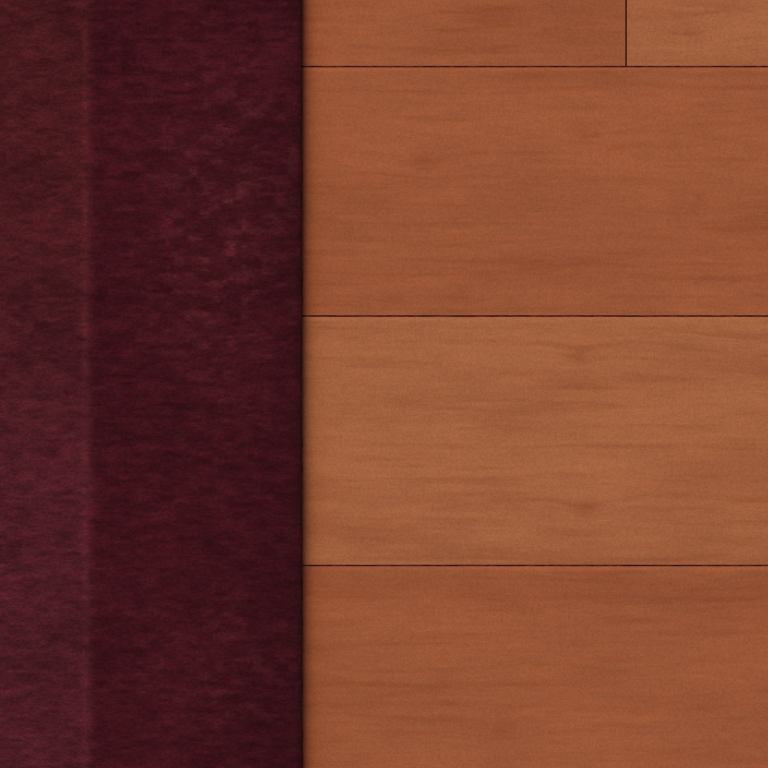
A WebGL 2 fragment shader for this texture:

```glsl
#version 300 es
precision highp float;
// Draws a folded burgundy velvet cloth beside long reddish wooden floor planks.

uniform vec2 u_resolution;
out vec4 fragColor;

// Layout, in canvas units
const float CLOTH_EDGE = 0.393;
const float FOLD_X = 0.114;
const float SEAM_Y = 0.2637;
const float PLANK_HEIGHT = 0.3248;
const float BUTT_X = 0.8152;
const float SEAM_HALF = 0.0008;
const float GRIT_FREQ = 512.0;
const float WOOD_GRIT = 0.085;
const float CLOTH_GRIT = 0.22;

// Colours
const vec3 WOOD_RED = vec3(0.594, 0.333, 0.215);
const vec3 WOOD_TAN = vec3(0.625, 0.377, 0.246);
const vec3 GRAIN_DARK = vec3(0.47, 0.22, 0.14);
const vec3 SEAM_COLOR = vec3(0.20, 0.07, 0.05);
const vec3 CLOTH_BROWN = vec3(0.272, 0.098, 0.115);
const vec3 CLOTH_WINE = vec3(0.290, 0.106, 0.138);
const vec3 CLOTH_DEEP = vec3(0.240, 0.072, 0.102);
const vec3 CLOTH_SHEEN = vec3(0.40, 0.17, 0.19);

// Knots: centre and radius
const int KNOT_COUNT = 9;
const vec3 KNOTS[KNOT_COUNT] = vec3[KNOT_COUNT](
    vec3(0.762, 0.822, 0.014), vec3(0.547, 0.790, 0.018), vec3(0.895, 0.733, 0.022),
    vec3(0.514, 0.610, 0.012), vec3(0.600, 0.612, 0.014), vec3(0.755, 0.538, 0.014),
    vec3(0.762, 0.336, 0.014), vec3(0.900, 0.958, 0.020), vec3(0.655, 0.052, 0.020));

float hash(vec2 p) {
    vec3 q = fract(vec3(p.xyx) * 0.1031);
    q += dot(q, q.yzx + 33.33);
    return fract((q.x + q.y) * q.z);
}

float noise(vec2 p) {
    vec2 i = floor(p), f = fract(p);
    f = f * f * (3.0 - 2.0 * f);
    return mix(mix(hash(i), hash(i + vec2(1, 0)), f.x),
               mix(hash(i + vec2(0, 1)), hash(i + vec2(1, 1)), f.x), f.y);
}

float fbm(vec2 p) {
    float sum = 0.0, amp = 0.5;
    for (int i = 0; i < 4; i++) {
        sum += amp * noise(p);
        p = p * 2.03 + 17.1;
        amp *= 0.5;
    }
    return sum / 0.9375;
}

float bump(vec2 d) { return exp(-dot(d, d)); }

float seamMask(float d, float px) {
    return 1.0 - smoothstep(SEAM_HALF - 0.5 * px, SEAM_HALF + 0.8 * px, abs(d));
}

vec3 wood(vec2 p, float px) {
    float row = floor((p.y - SEAM_Y) / PLANK_HEIGHT);
    float butt = step(1.5, row);
    float isTan = max(step(abs(row), 0.5), butt * step(BUTT_X, p.x));
    vec3 color = mix(WOOD_RED, WOOD_TAN, isTan);

    // Knots bend the grain and darken their cores
    float bend = 0.0, core = 0.0;
    for (int i = 0; i < KNOT_COUNT; i++) {
        vec2 d = (p - KNOTS[i].xy) / KNOTS[i].z;
        bend += bump(d * vec2(0.4, 0.8)) * KNOTS[i].z;
        core += bump(d * vec2(0.9, 1.2) + 1.6 * (fbm(p * 90.0) - 0.5));
    }

    // Long horizontal grain, from broad bands to thin fibres
    vec2 g = vec2(p.x, p.y + 0.6 * bend + 0.012 * noise(p * vec2(5.0, 9.0))) + row * vec2(7.3, 3.7);
    float broad = fbm(g * vec2(3.0, 22.0));
    float streak = fbm(g * vec2(8.0, 110.0) + 40.0);
    float fibre = fbm(g * vec2(28.0, 230.0) + 11.0);
    float blotch = fbm(p * vec2(9.0, 15.0) + 9.0);
    color = mix(color, GRAIN_DARK, 0.20 * smoothstep(0.45, 0.90, streak)
                + 0.16 * smoothstep(0.45, 0.80, broad) + 0.20 * min(core, 1.0));
    color *= 1.02 + 0.07 * (blotch - 0.5) + 0.08 * (0.5 - fibre);

    // Fine grit
    color *= 1.0 + WOOD_GRIT * (noise(p * GRIT_FREQ) - 0.5);

    // Worn seams with a faint lit lip below
    float dy = p.y - SEAM_Y - PLANK_HEIGHT * floor((p.y - SEAM_Y) / PLANK_HEIGHT + 0.5);
    float lip = (dy + 0.004) / 0.0025;
    float wear = 0.66 + 0.34 * noise(vec2(p.x * 170.0, row));
    float seam = max(wear * seamMask(dy, px), 0.9 * butt * seamMask(p.x - BUTT_X, px));
    color *= 1.0 + 0.05 * exp(-lip * lip);
    color = mix(color, SEAM_COLOR, seam);

    // Contact shadow from the cloth
    float away = max(p.x - CLOTH_EDGE, 0.0);
    color *= 1.0 - 0.78 * exp(-away / 0.0065);
    return color * (1.0 - vec3(0.03, 0.11, 0.18) * exp(-away / 0.020));
}

vec3 cloth(vec2 p) {
    // Left strip and darker main panel, meeting at the fold
    vec3 strip = mix(CLOTH_WINE, CLOTH_BROWN, smoothstep(0.25, 0.85, p.y));
    float panel = smoothstep(FOLD_X - 0.006, FOLD_X + 0.016, p.x);
    vec3 color = mix(strip, CLOTH_DEEP, panel);

    // Nap: crushed patches and short fibres
    float patches = fbm(p * vec2(9.0, 13.0) + 3.0);
    float fibres = fbm(p * vec2(55.0, 190.0) + 21.0);
    float crush = fbm(p * vec2(60.0, 100.0) + 5.0);
    float worn = bump((p - vec2(0.29, 0.72)) / vec2(0.10, 0.23))
               + 0.5 * bump((p - vec2(0.29, 0.13)) / vec2(0.12, 0.09));
    color *= 1.0 + 0.28 * (patches - 0.5) + 0.42 * (fibres - 0.5) + 0.26 * (crush - 0.5);
    color = mix(color, CLOTH_SHEEN, panel * worn * (0.11 + 0.50 * smoothstep(0.48, 0.88, crush)));

    // Soft ridge along the fold, then the rolled edge
    float across = (p.x - FOLD_X + 0.003) / 0.006;
    float ridge = exp(-across * across);
    color += vec3(0.050, 0.022, 0.024) * ridge * (0.1 + 1.1 * noise(p * vec2(80.0, 60.0)));
    color *= 1.0 - 0.12 * panel * smoothstep(0.30, 0.39, p.x) * (1.0 - 0.8 * p.y);
    color *= 1.0 - 0.35 * exp(min(p.x - CLOTH_EDGE, 0.0) / 0.004);
    return color * (1.0 + CLOTH_GRIT * (noise(p * GRIT_FREQ * vec2(0.7, 1.0)) - 0.5));
}

void main() {
    vec2 p = gl_FragCoord.xy / u_resolution;
    float px = 1.0 / min(u_resolution.x, u_resolution.y);
    float edge = CLOTH_EDGE + 0.003 * (noise(vec2(p.y * 90.0, 2.0)) - 0.5);
    float onWood = smoothstep(edge - px, edge + px, p.x);
    fragColor = vec4(mix(cloth(p), wood(p, px), onWood), 1.0);
}
```
